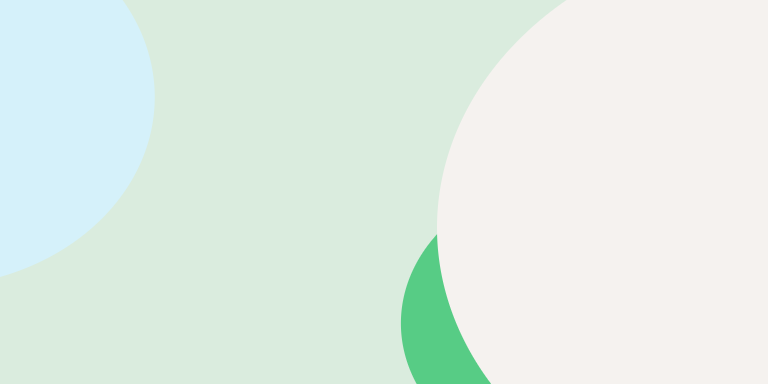
This background is drawn by a Shadertoy shader. Its source:

```glsl
// Calm flat backdrop: three large ovals cropped by the canvas over pale mint.
// Each oval is an antialiased ellipse mask, layered from back to front.
// Coordinates are in canvas heights, with the origin at the lower left.

const vec3 MINT  = vec3(0.853, 0.925, 0.869);
const vec3 SKY   = vec3(0.835, 0.945, 0.980);
const vec3 GREEN = vec3(0.340, 0.800, 0.520);
const vec3 CREAM = vec3(0.960, 0.949, 0.937);

// First-order signed distance to an axis-aligned ellipse
float ellipseDistance(vec2 p, vec2 center, vec2 radii) {
    vec2 q = (p - center) / radii;
    float len = length(q);
    float slope = length(q / radii);
    return len * (len - 1.0) / max(slope, 1e-4);
}

// Coverage from 0 to 1 with an edge one pixel wide
float coverage(float dist, float pixel) {
    return clamp(0.5 - dist / pixel, 0.0, 1.0);
}

// Paints one oval over the colour below it
vec3 paintOval(vec3 base, vec3 tint, vec2 p, vec2 center, vec2 radii, float pixel) {
    return mix(base, tint, coverage(ellipseDistance(p, center, radii), pixel));
}

void mainImage(out vec4 fragColor, in vec2 fragCoord) {
    float pixel = 1.0 / iResolution.y;
    vec2 p = fragCoord * pixel;

    vec3 color = MINT;

    // Sky oval in the upper left corner
    color = paintOval(color, SKY, p, vec2(-0.193, 0.747), vec2(0.596, 0.495), pixel);

    // Green oval peeking out below the cream one
    color = paintOval(color, GREEN, p, vec2(1.518, 0.158), vec2(0.474, 0.388), pixel);

    // Cream oval filling the right side
    color = paintOval(color, CREAM, p, vec2(2.0885, 0.407), vec2(0.9505, 0.776), pixel);

    fragColor = vec4(color, 1.0);
}
```
